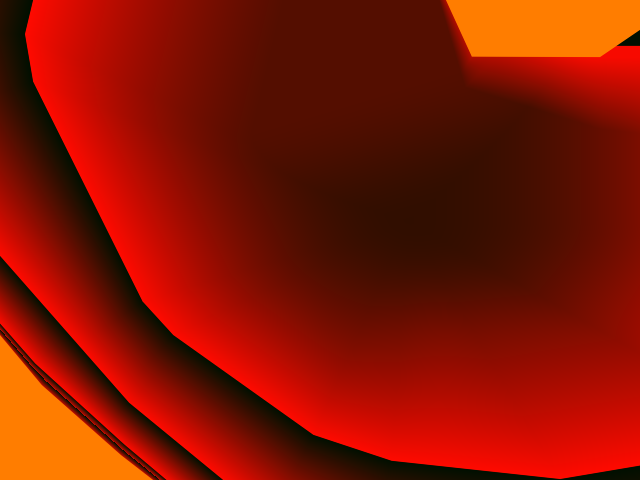
Give the GLSL for this background, as a WebGL 1 fragment shader.

```glsl
precision highp float;
uniform vec2 u_resolution;

#define ORANGE vec3(1.0, 0.49, 0.0)
#define DARK vec3(0.0, 0.06, 0.0)
#define RED vec3(1.0, 0.04, 0.0)
#define CENTRE vec2(0.851, 0.54)
#define CORE_LEVEL 0.19
#define RIM_GAIN 0.81
#define PLATEAU_GAIN 0.14
#define FLOOR_GAIN 0.5
#define RIGHT_REACH 0.8
#define SLIVER_BASE 0.9045

// Signed distance to the line a-b, positive on its left
float side(vec2 p, vec2 a, vec2 b) {
  vec2 d = normalize(b - a);
  return dot(p - a, vec2(-d.y, d.x));
}

float chain(vec2 p, vec2 a, vec2 b, vec2 c, vec2 d) {
  return min(side(p, a, b), min(side(p, b, c), side(p, c, d)));
}

float cover(float d) {
  float soft = 0.6 / u_resolution.y;
  return smoothstep(-soft, soft, d);
}

// Ramp from 0 at the inner border to 1 at the outer one
float ramp(float fromInner, float toOuter) {
  float a = max(fromInner, 0.0);
  return a / (a + max(toOuter, 0.0001));
}

// Basin facet: x keeps the distance inside, y the radius relative to the rim
void facet(vec2 p, vec2 a, vec2 b, inout vec2 basin) {
  float d = side(p, a, b);
  basin = vec2(min(basin.x, d), max(basin.y, 1.0 - d / side(CENTRE, a, b)));
}

vec2 basinShape(vec2 p) {
  vec2 s = vec2(10.0, 0.0);
  facet(p, vec2(0.069, 1.0), vec2(0.052, 0.929), s);
  facet(p, vec2(0.052, 0.929), vec2(0.069, 0.83), s);
  facet(p, vec2(0.069, 0.83), vec2(0.297, 0.372), s);
  facet(p, vec2(0.297, 0.372), vec2(0.361, 0.302), s);
  facet(p, vec2(0.361, 0.302), vec2(0.653, 0.094), s);
  facet(p, vec2(0.653, 0.094), vec2(0.816, 0.04), s);
  facet(p, vec2(0.816, 0.04), vec2(1.167, 0.002), s);
  facet(p, vec2(1.167, 0.002), vec2(1.333, 0.03), s);
  return s;
}

// Red level of the basin: dark core, bright rim, dim upper plateau
float basinLevel(vec2 p, float radius) {
  vec2 q = p - CENTRE;
  float g = clamp(max(radius, q.x / RIGHT_REACH), 0.0, 1.0);
  float level = CORE_LEVEL + RIM_GAIN * g * g;
  float plateau = CORE_LEVEL + PLATEAU_GAIN * smoothstep(0.0, 0.3, q.y - 0.3 * q.x);
  float below = smoothstep(0.0, 0.25, -q.y) * smoothstep(-0.2, 0.1, q.x);
  return max(level, plateau) + FLOOR_GAIN * g * (1.0 - g) * below;
}

void main() {
  vec2 p = gl_FragCoord.xy / u_resolution.y;
  vec2 basin = basinShape(p);

  // Nested outer borders
  float ridge = min(side(p, vec2(0.0, 0.467), vec2(0.269, 0.161)),
                    side(p, vec2(0.269, 0.161), vec2(0.465, 0.0)));
  float lip = chain(p, vec2(0.0, 0.326), vec2(0.073, 0.243),
                    vec2(0.259, 0.074), vec2(0.347, 0.0));
  float outline = chain(p, vec2(0.0, 0.302), vec2(0.087, 0.198),
                        vec2(0.252, 0.052), vec2(0.319, 0.0));

  // Opening with its glowing bevel
  vec2 corner = vec2(0.983, 0.882);
  vec2 cornerRight = vec2(1.25, 0.881);
  float opening = min(side(p, vec2(0.929, 1.0), corner), side(p, corner, cornerRight));
  float bevel = chain(p, vec2(0.915, 1.0), vec2(0.969, 0.818),
                      vec2(1.25, 0.731), vec2(1.333, 0.722));
  float hole = min(opening, side(p, cornerRight, vec2(1.333, 0.9375)));

  float inner = basinLevel(p, basin.y);
  float bevelLevel = mix(0.7, 0.97, smoothstep(1.0, 1.25, p.x));
  inner = mix(inner, bevelLevel, ramp(bevel, -opening));
  inner *= 1.0 - cover(min(p.y - SLIVER_BASE, p.x - 1.25));

  // Rings, painted from the outside in
  float level = 0.75 * fract(2.0 * ramp(-lip, outline));
  level = mix(level, ramp(-ridge, lip), cover(lip));
  level = mix(level, ramp(-basin.x, ridge), cover(ridge));
  level = mix(level, inner, cover(basin.x));

  vec3 color = mix(DARK, RED, clamp(level, 0.0, 1.0));
  color = mix(ORANGE, color, cover(outline));
  color = mix(color, ORANGE, cover(hole));
  gl_FragColor = vec4(color, 1.0);
}
```
